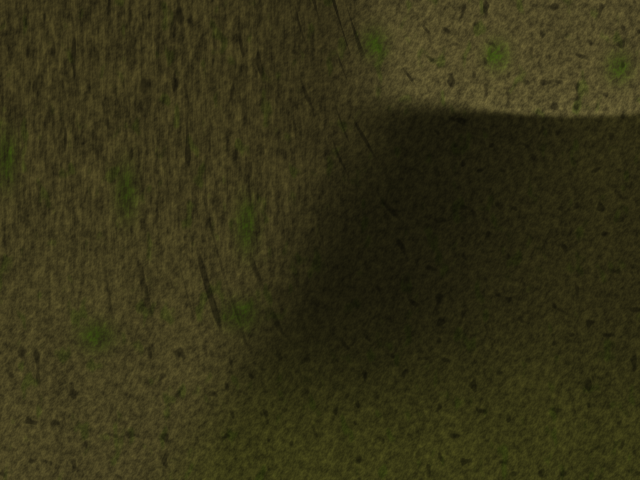
Reproduce this texture procedurally as a Shadertoy shader.

```glsl
// Grassy hillside: a streaked slope, a shadowed hollow and a sunlit ridge.

vec2 randomGradient(vec2 cell) {
    vec3 q = fract(cell.xyx * vec3(0.1031, 0.1030, 0.0973));
    q += dot(q, q.yzx + 33.33);
    float angle = 6.2832 * fract((q.x + q.y) * q.z);
    return vec2(cos(angle), sin(angle));
}

float gradientNoise(vec2 p) {
    vec2 cell = floor(p);
    vec2 f = p - cell;
    vec2 u = f * f * f * (f * (f * 6.0 - 15.0) + 10.0);
    float a = dot(randomGradient(cell), f);
    float b = dot(randomGradient(cell + vec2(1, 0)), f - vec2(1, 0));
    float c = dot(randomGradient(cell + vec2(0, 1)), f - vec2(0, 1));
    float d = dot(randomGradient(cell + vec2(1, 1)), f - vec2(1, 1));
    return mix(mix(a, b, u.x), mix(c, d, u.x), u.y);
}

float fractalNoise(vec2 p) {
    float sum = 0.0;
    float weight = 0.6;
    for (int i = 0; i < 3; i++) {
        sum += weight * gradientNoise(p);
        p = p * 1.9 + vec2(17.3, 9.1);
        weight *= 0.8;
    }
    return sum;
}

// Soft clumps spaced evenly along a line
float clumpRow(vec2 p, vec2 start, vec2 stride, int count, vec2 size) {
    float cover = 0.0;
    for (int i = 0; i < count; i++) {
        vec2 d = (p - start - stride * float(i)) / size;
        cover = max(cover, exp(-dot(d, d)));
    }
    return cover;
}

// Height of the ridge crest
float ridgeHeight(float x) {
    return 0.775 + 0.018 * cos((x - 0.72) * 6.5);
}

// 1 above the crest, with a crisper edge to the right
float sunlitMask(vec2 p) {
    float blur = mix(0.055, 0.009, smoothstep(0.72, 1.08, p.x));
    float above = smoothstep(-blur, blur, p.y - ridgeHeight(p.x));
    return above * smoothstep(0.70, 0.91, p.x + 0.05 * p.y);
}

// 1 right of the diagonal fold that bounds the hollow
float hollowMask(vec2 p) {
    return smoothstep(-0.10, 0.13, p.x - (0.35 + 0.56 * p.y));
}

vec3 groundColour(vec2 p, float hollow, float sunlit) {
    // Left slope, paler toward its foot
    vec3 slope = mix(vec3(0.265, 0.242, 0.128), vec3(0.222, 0.200, 0.102),
                     smoothstep(0.05, 0.95, p.y + 0.1 * p.x));
    slope *= 1.0 - 0.12 * smoothstep(0.45, 0.7, p.x);

    // Right bank, olive at the base
    vec3 bank = mix(vec3(0.215, 0.212, 0.083), vec3(0.185, 0.172, 0.078),
                    smoothstep(0.02, 0.42, p.y));
    vec3 colour = mix(slope, bank, hollow);

    // Core shadow, fading downward and to the right
    float fade = 1.0 - 0.8 * smoothstep(0.82, 1.25, p.x - 0.35 * (p.y - 0.5));
    float shadow = hollow * smoothstep(0.04, 0.40, p.y) * fade;
    colour *= 1.0 - 0.40 * shadow;

    // Sunlit field, brightest along the crest
    float lift = p.y - ridgeHeight(p.x);
    vec3 field = mix(vec3(0.295, 0.268, 0.150), vec3(0.345, 0.315, 0.180),
                     exp(-abs(lift) * 18.0));
    return mix(colour, field, sunlit);
}

// Vertical blades on steep ground, fine slanted grain elsewhere
float grassRelief(vec2 p, float steep) {
    float blades = fractalNoise(p * vec2(68.0, 15.0));
    vec2 slanted = vec2(p.x - 0.45 * p.y, p.y + 0.2 * p.x);
    float grain = fractalNoise(slanted * vec2(72.0, 56.0) + 31.7);
    return mix(grain, 0.55 * grain + 0.8 * blades, steep);
}

void mainImage(out vec4 fragColor, in vec2 fragCoord) {
    vec2 p = fragCoord / iResolution.y;
    float sunlit = sunlitMask(p);
    float hollow = hollowMask(p);
    float steep = (1.0 - smoothstep(0.5, 0.95, p.x)) * smoothstep(0.08, 0.65, p.y);
    vec3 colour = groundColour(p, hollow, sunlit);

    // Broad mottling and grass texture
    float mottle = fractalNoise(p * vec2(9.0, 6.0) + 4.2);
    float relief = grassRelief(p, steep);
    float contrast = mix(0.55, 0.75, steep);
    colour *= 1.0 + contrast * relief + 0.16 * mottle;

    // Green clumps with ragged edges
    float clumps = clumpRow(p, vec2(0.014, 0.67), vec2(0.25, -0.07), 3, vec2(0.022, 0.055));
    clumps = max(clumps, clumpRow(p, vec2(0.78, 0.91), vec2(0.255, -0.025), 3, vec2(0.025, 0.03)));
    clumps = max(clumps, clumpRow(p, vec2(0.20, 0.30), vec2(0.30, 0.045), 2, vec2(0.035, 0.03)));
    float sprigs = smoothstep(0.18, 0.45, fractalNoise(p * vec2(20.0, 11.0) + 8.5));
    float green = clamp(clumps * (0.75 + relief) + 0.4 * sprigs, 0.0, 1.0);
    colour *= mix(vec3(1.0), vec3(0.70, 0.98, 0.48), green);

    // Dark gaps between tufts
    vec2 gapScale = mix(vec2(42.0, 38.0), vec2(55.0, 14.0), steep);
    float gaps = smoothstep(0.30, 0.50, gradientNoise(p * gapScale + 57.0));
    colour *= 1.0 - 0.35 * gaps;

    fragColor = vec4(clamp(colour, 0.0, 1.0), 1.0);
}
```
